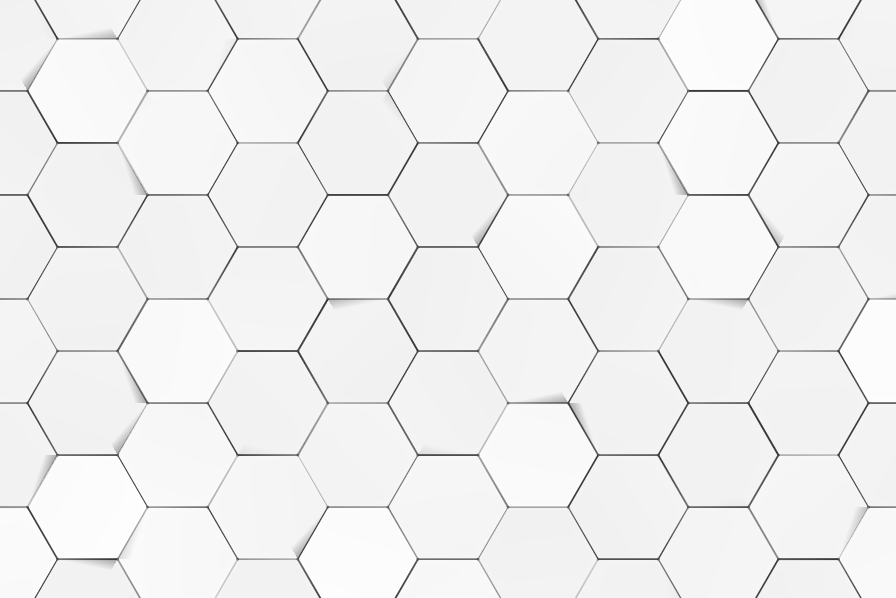
A Shadertoy shader for this pattern:

```glsl
// Wall of white hexagonal tiles with thin uneven joints and slightly raised pieces.

const vec2 LATTICE = vec2(0.8660254, 0.5); // half steps between tile centres

float hash(vec2 p, float seed) {
    vec3 q = fract(vec3(p.xyx + 137.0 + seed) * vec3(0.1031, 0.1030, 0.0973));
    q += dot(q, q.yzx + 33.33);
    return fract((q.x + q.y) * q.z);
}

// Most tiles lie low; a few stand proud.
float tileHeight(vec2 id) {
    return pow(hash(id, 3.7), 3.0);
}

// Centre of the flat-topped hexagon of unit height that holds p.
vec2 tileCentre(vec2 p) {
    vec2 period = 2.0 * LATTICE;
    vec2 a = period * round(p / period);
    vec2 b = period * (round(p / period - 0.5) + 0.5);
    return distance(p, a) < distance(p, b) ? a : b;
}

// Share of a pixel covered by a line, exact even for lines thinner than a pixel.
float lineCoverage(float dist, float halfWidth, float pixel) {
    return (clamp(dist + 0.5 * pixel, -halfWidth, halfWidth)
          - clamp(dist - 0.5 * pixel, -halfWidth, halfWidth)) / pixel;
}

void mainImage(out vec4 fragColor, in vec2 fragCoord) {
    float tileSize = 0.174;
    float pixel = 1.0 / (iResolution.y * tileSize);
    vec2 p = (fragCoord - 0.5 * iResolution.xy) * pixel;
    vec2 centre = tileCentre(p);
    vec2 local = p - centre;
    vec2 id = round(centre / LATTICE);

    // Nearest side: its outward normal and the position along it
    float reach = -1.0, along = 0.0;
    vec2 normal = vec2(0.0);
    for (int i = 0; i < 3; i++) {
        float angle = radians(30.0 + 60.0 * float(i));
        vec2 axis = vec2(cos(angle), sin(angle));
        float d = dot(local, axis);
        if (abs(d) > reach) {
            reach = abs(d);
            normal = d < 0.0 ? -axis : axis;
            along = dot(local, vec2(-axis.y, axis.x)) * 1.7320508;
        }
    }
    float edge = 0.5 - reach;
    vec2 toNeighbour = round(normal / LATTICE);
    vec2 joint = 2.0 * id + toNeighbour; // same key from both sides

    // Tile face: own brightness and a faint tilt
    float height = tileHeight(id);
    vec2 tilt = vec2(hash(id, 11.3), hash(id, 23.9)) - 0.5;
    float shade = 0.949 + 0.04 * height + 0.022 * dot(tilt, local);
    shade += 0.012 * exp(-edge * 45.0);

    // Wedge of shadow thrown by a higher neighbour
    float rise = tileHeight(id + toNeighbour) - height;
    float side = hash(joint, 41.1) < 0.5 ? -1.0 : 1.0;
    float taper = clamp(0.5 + side * along, 0.0, 1.0);
    float wedge = clamp(1.0 - edge / (0.005 + 0.12 * taper), 0.0, 1.0);
    float shadow = smoothstep(0.15, 0.55, rise) * step(0.66, hash(joint, 57.7));
    shade *= 1.0 - 0.34 * shadow * taper * wedge;

    // Joint: width and darkness differ from side to side and along each side
    float wear = hash(joint, 73.3);
    bool isLevel = abs(normal.x) < 0.1;
    float ink = mix(isLevel ? 0.55 : 0.3, 1.0, smoothstep(0.0, 0.6, wear));
    ink *= mix(1.0, 0.65 + 0.35 * taper, hash(joint, 91.9));
    float halfWidth = mix(0.005, 0.0095, hash(joint, 19.1));
    shade = mix(shade, 0.22, ink * lineCoverage(edge, halfWidth, pixel));

    // Small dark gaps where three tiles meet
    float corner = length(vec2((0.5 - abs(along)) * 0.57735, edge));
    float gap = 1.0 - smoothstep(0.014 - 0.5 * pixel, 0.014 + 0.5 * pixel, corner);
    shade = mix(shade, 0.25, 0.6 * gap);

    fragColor = vec4(vec3(shade), 1.0);
}
```
